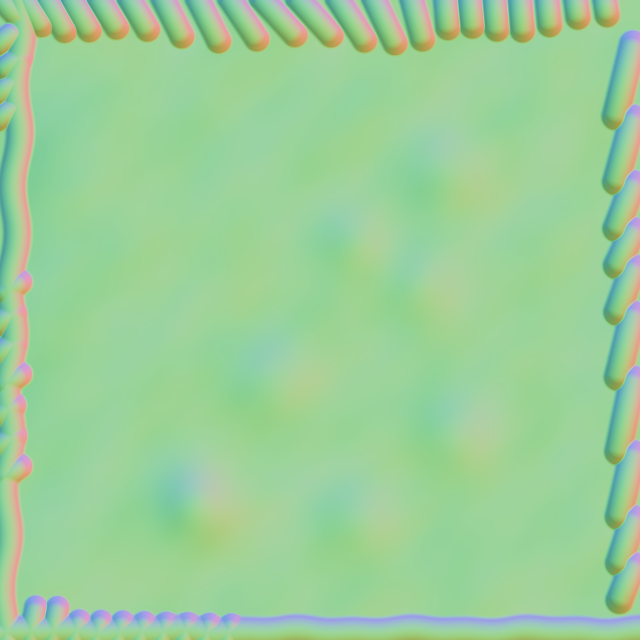
Give the GLSL for this texture map, as a WebGL 1 fragment shader.

```glsl
precision highp float;
// Relief map of a soft green panel framed by rounded, slanted stitches.
uniform vec2 u_resolution;

vec2 randomGradient(vec2 cell) {
  float angle = 6.2832 * fract(sin(dot(cell, vec2(127.1, 311.7))) * 43758.5);
  return vec2(cos(angle), sin(angle));
}

float gradientNoise(vec2 p) {
  vec2 i = floor(p), f = fract(p);
  vec2 u = f * f * f * (f * (f * 6.0 - 15.0) + 10.0);
  vec2 e = vec2(1.0, 0.0);
  float low = mix(dot(randomGradient(i), f), dot(randomGradient(i + e), f - e), u.x);
  float high = mix(dot(randomGradient(i + e.yx), f - e.yx),
                   dot(randomGradient(i + 1.0), f - 1.0), u.x);
  return mix(low, high, u.y);
}

// Slope of a faint round swelling
vec2 swell(vec2 p, vec2 centre, float radius) {
  vec2 q = (p - centre) / radius;
  return q * exp(-dot(q, q));
}

// A surface holds slope in xy and height in z; the higher layer wins softly
vec3 layer(vec3 surface, vec2 slope, float height) {
  return mix(surface, vec3(slope, height), smoothstep(-0.2, 0.2, height - surface.z));
}

// Rounded stitch that faces up at its root and down at its tip
vec3 stitch(vec3 surface, vec2 p, vec2 root, vec2 tip, float radius) {
  vec2 axis = tip - root;
  float along = clamp(dot(p - root, axis) / dot(axis, axis), 0.0, 1.0);
  vec2 q = (p - root - axis * along) / radius;
  vec2 tilt = normalize(axis) * (along - 0.5) * 0.8;
  return layer(surface, q * 1.2 + tilt, 1.0 - length(q));
}

float rightTipHeight(float i) {
  return 83.3 - 8.72 * i - 2.9 * cos(1.05 * (i - 7.0));
}

void main() {
  // The canvas is 100 units across
  vec2 p = 100.0 * gl_FragCoord.xy / u_resolution;

  // Panel: diagonal undulation, swellings and a leftward lean near the left side
  vec2 d = vec2((p.x + p.y) * 0.045, (p.x - p.y) * 0.075);
  vec2 slope = 0.22 * vec2(gradientNoise(d + 3.7), gradientNoise(d + 21.3));
  slope += 0.08 * vec2(gradientNoise(d * 2.1 + 8.0), gradientNoise(d * 2.1 + 40.0));
  slope += 0.95 * swell(p, vec2(30.7, 21.0), 5.5);
  slope += 0.55 * swell(p, vec2(69.5, 73.0), 6.0);
  slope += 0.50 * swell(p, vec2(55.5, 62.0), 5.0);
  slope += 0.45 * swell(p, vec2(65.7, 54.0), 5.5);
  slope += 0.55 * swell(p, vec2(42.0, 39.5), 6.5);
  slope += 0.50 * swell(p, vec2(71.5, 31.5), 6.0);
  slope += 0.50 * swell(p, vec2(56.0, 18.5), 6.0);
  vec2 leftSide = (p - vec2(5.0, 65.0)) / vec2(7.0, 32.0);
  slope.x -= 0.28 * exp(-dot(leftSide, leftSide));
  vec3 surface = vec3(slope, 0.0);

  // Continuous wavy cords along the left and bottom
  float cordX = 0.5 + 0.027 * p.y + 0.5 * cos(0.4 * (p.y - 79.0));
  float q = (p.x - cordX) / 2.2;
  surface = layer(surface, vec2(q * 1.2, 0.0), 1.0 - abs(q));
  float cordY = 1.3 + 0.2 * sin(p.x * 0.33 - 1.0) + 0.15 * sin(p.x * 0.71);
  q = (p.y - cordY) / 2.4;
  surface = layer(surface, vec2(0.0, q * 1.2), 1.0 - abs(q));

  // Left beads in two groups, with bare cord between and below
  for (int k = 0; k < 11; k++) {
    float i = float(k);
    float y = i < 4.0 ? 94.1 - 3.9 * i : 55.1 - 4.8 * (i - 4.0);
    float x = 2.5 + 0.6 * sin(i * 2.1 - 0.5);
    surface = stitch(surface, p, vec2(x, y + 0.8), vec2(x - 2.6, y - 1.0), 1.95);
  }

  // Bottom beads, the first two taller
  for (int k = 0; k < 10; k++) {
    float i = float(k);
    float x = 5.2 + 3.4 * i;
    float y = 3.1 - 0.09 * i + 2.0 * step(i, 1.5);
    surface = stitch(surface, p, vec2(x + 0.4, y), vec2(x - 0.8, -1.0), 1.85);
  }

  // Right stitches, each hanging from the tip of the one above
  for (int k = 0; k < 10; k++) {
    float i = float(k);
    vec2 root = vec2(98.9, rightTipHeight(i - 1.0) - 0.5);
    vec2 tip = vec2(96.2 + 0.07 * i, rightTipHeight(i));
    surface = stitch(surface, p, root, tip, 2.2);
  }

  // Top stitches, uneven in spacing and leaning most left of the middle
  for (int k = 0; k < 21; k++) {
    float i = float(k) - 1.0;
    float a = 3.1416 * i / 19.0;
    float x = 6.5 + 4.65 * i + 2.0 * sin(a) - 1.8 * sin(2.0 * a) - 1.7 * sin(3.0 * a);
    float reach = 3.6 + 2.4 * sin(a) + 0.7 * cos(1.257 * (i - 6.0)) - 0.8 * step(12.5, i);
    float lean = 0.4 + 2.4 * (1.0 - smoothstep(11.0, 13.0, i));
    lean += 2.5 * exp(-(i - 8.5) * (i - 8.5) / 4.0);
    surface = stitch(surface, p, vec2(x - lean, 100.3), vec2(x, 100.0 - reach), 2.0);
  }

  // Slope to colour: red faces right, blue faces up, green faces the viewer
  vec2 n = surface.xy / max(1.0, length(surface.xy));
  vec3 colour = vec3(0.61, 0.83, 0.60) + vec3(0.31 * n.x, -0.22 * dot(n, n), 0.31 * n.y);
  gl_FragColor = vec4(colour, 1.0);
}
```
